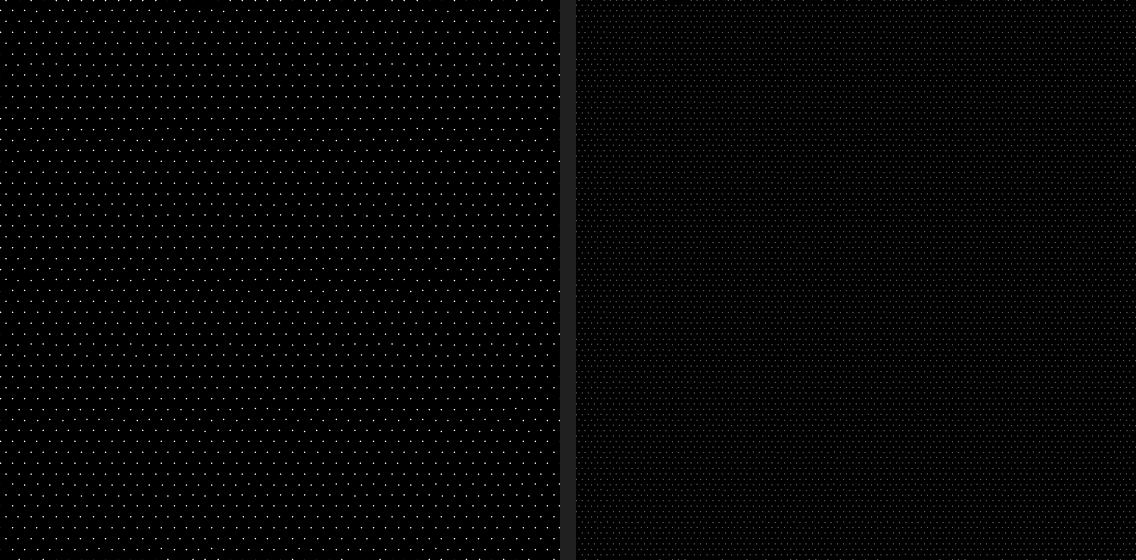
Left, the tile; right, the same tile 2 across and 2 down.
This pattern is drawn by a Shadertoy shader. Its source:

```glsl
vec2 hash22(vec2 p)
{
    vec3 q = fract(p.xyx * vec3(0.1031, 0.1030, 0.0973));
    q += dot(q, q.yzx + 33.33);
    return fract((q.xx + q.yz) * q.zy);
}

// Centre of the staggered lattice dot nearest to uv
vec2 dotCentre(vec2 uv)
{
    const vec2 repeats = vec2(45.0, 52.0);
    float row = floor(uv.y * repeats.y + 0.5);
    float stagger = 0.5 * (1.0 - mod(row, 2.0));
    float column = floor(uv.x * repeats.x - stagger + 0.5);

    // Slight jitter, wrapped so that opposite edges agree
    vec2 jitter = 0.4 * (hash22(mod(vec2(column, row), repeats) + 7.0) - 0.5);

    // Settle each dot on a fine grid, which makes small steps along the rows
    const float fineGrid = 512.0;
    vec2 centre = vec2(column + stagger, row) / repeats;
    return (floor(centre * fineGrid + jitter) + 0.5) / fineGrid;
}

void mainImage(out vec4 fragColor, in vec2 fragCoord)
{
    vec2 uv = fragCoord / iResolution.xy;
    float dist = length(uv - dotCentre(uv));

    // White dots with an edge one pixel wide, on black
    float radius = 0.63 / 512.0;
    float coverage = clamp((radius - dist) * iResolution.y + 0.5, 0.0, 1.0);
    fragColor = vec4(vec3(coverage), 1.0);
}
```
